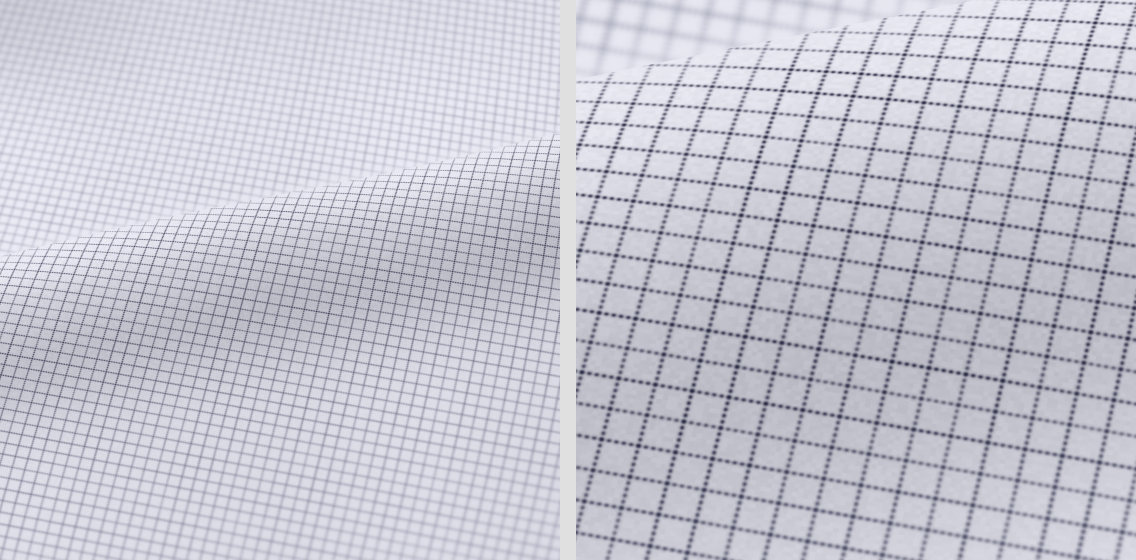
Left: the whole. Right: its middle third, enlarged.
Reproduce this texture procedurally as a Shadertoy shader.

```glsl
// Draws pale shirting cloth with a fine navy grid check, folded along a soft diagonal ridge.

const vec2  CHECKS       = vec2(42.0, 46.0);     // repeats across and down at the near edge
const vec2  PERSPECTIVE  = vec2(0.20, 0.15);     // crowding of the checks toward the top
const float BACK_SCALE   = 1.16;                 // finer checks on the cloth behind the ridge
const float WARP_LEAN    = 0.26;                 // sideways lean of the upright lines
const float WEFT_FALL    = 0.20;                 // fall of the level lines to the right
const float RIDGE_HEIGHT = 0.542;
const float RIDGE_SLOPE  = 0.221;
const float BEND_REACH   = 0.05;                 // how far the roll of the ridge extends
const vec2  BEND_SHIFT   = vec2(-0.015, 0.042);  // extra cloth gathered at the ridge
const float LINE_SIGMA   = 0.044;                // half width of a line, in checks
const float LINE_INK     = 0.84;
const float STITCHES     = 5.0;                  // dots along one side of a check
const float WEAVE        = 7.0;                  // plain threads per check
const float GRAIN        = 0.035;
const vec3  CLOTH        = vec3(0.910, 0.911, 0.948);
const vec3  SHADOW       = vec3(0.705, 0.706, 0.745);
const vec3  NAVY         = vec3(0.140, 0.145, 0.245);
const vec3  HAZE_BLUE    = vec3(0.410, 0.422, 0.530);
const int   SAMPLES      = 3;                    // antialiasing grid per side
const float TAU          = 6.2831853;

float hash(vec2 p) {
    return fract(sin(dot(p, vec2(127.1, 311.7))) * 43758.5453);
}

float noise(vec2 p) {
    vec2 i = floor(p), f = fract(p);
    f = f * f * (3.0 - 2.0 * f);
    return mix(mix(hash(i), hash(i + vec2(1, 0)), f.x),
               mix(hash(i + vec2(0, 1)), hash(i + vec2(1, 1)), f.x), f.y);
}

// Distance below the ridge; negative on the cloth behind it
float belowRidge(vec2 p) {
    return RIDGE_HEIGHT + RIDGE_SLOPE * p.x + 0.004 * sin(TAU * p.x) - p.y;
}

// Position on the cloth, counted in checks
vec2 clothCoord(vec2 p, float depth) {
    float u = (p.x - 0.5) * (1.0 + PERSPECTIVE.x * p.y * p.y) - WARP_LEAN * p.y;
    float v = p.y * (1.0 + PERSPECTIVE.y * p.y) + WEFT_FALL * p.x;
    vec2 cloth = vec2(u, v) * CHECKS;
    if (depth < 0.0) return cloth * BACK_SCALE;
    return cloth + BEND_SHIFT * CHECKS * exp(-depth / BEND_REACH);
}

// Blur radius in checks: sharp on the front of the fold, soft away from it
float focusBlur(float depth) {
    return depth < 0.0 ? 0.11 - 0.20 * depth : 0.27 * max(depth - 0.22, 0.0);
}

// Ink of one set of dotted lines
float lineInk(float across, float along, float blur, float seed) {
    float id = floor(across + 0.5);
    float sigma = length(vec2(LINE_SIGMA, blur));
    float offset = (across - id) / sigma;
    float dots = 0.63 + 0.37 * cos(TAU * STITCHES * along) * exp(-20.0 * blur);
    float wear = 0.66 + 0.24 * hash(vec2(id, seed))
               + 0.28 * noise(vec2(along * 0.7, id * 3.7 + seed));
    return LINE_INK * dots * wear * LINE_SIGMA / sigma * exp(-0.5 * offset * offset);
}

// Light falling over the fold
vec3 clothShade(vec2 p, float depth) {
    float hollow = (depth - 0.20) / 0.11;
    float front = smoothstep(0.0, 0.10, depth);
    float shade = front * (0.24 + 0.54 * exp(-hollow * hollow));
    shade += 0.34 * smoothstep(0.35, 0.0, p.x) * smoothstep(0.70, 1.0, p.y);
    shade += 0.14 * smoothstep(0.8, 1.0, p.y);
    shade += 0.14 * (noise(p * 4.0) - 0.5);
    return mix(CLOTH, SHADOW, shade);
}

vec3 fabric(vec2 p) {
    float depth = belowRidge(p);
    float blur = focusBlur(depth);
    vec2 c = clothCoord(p, depth);

    // Plain weave grain
    float sharp = exp(-14.0 * blur);
    float grain = hash(floor(c * WEAVE)) - 0.5;
    vec3 color = clothShade(p, depth) + GRAIN * sharp * grain;

    // Grid check, darkest where the lines cross
    float warp = lineInk(c.x, c.y, blur, 3.0);
    float weft = lineInk(c.y, c.x, blur, 17.0);
    float ink = 1.0 - (1.0 - warp) * (1.0 - weft);
    vec3 thread = mix(HAZE_BLUE, NAVY, sharp);
    color = mix(color, thread, ink);

    // Thin highlight along the ridge
    float glow = exp(-pow(abs(depth) / 0.014, 2.0));
    return mix(color, CLOTH, 0.45 * glow);
}

void mainImage(out vec4 fragColor, in vec2 fragCoord) {
    vec3 sum = vec3(0.0);
    for (int j = 0; j < SAMPLES; j++)
        for (int i = 0; i < SAMPLES; i++) {
            vec2 jitter = (vec2(i, j) + 0.5) / float(SAMPLES) - 0.5;
            sum += fabric((fragCoord + jitter) / iResolution.xy);
        }
    fragColor = vec4(sum / float(SAMPLES * SAMPLES), 1.0);
}
```
